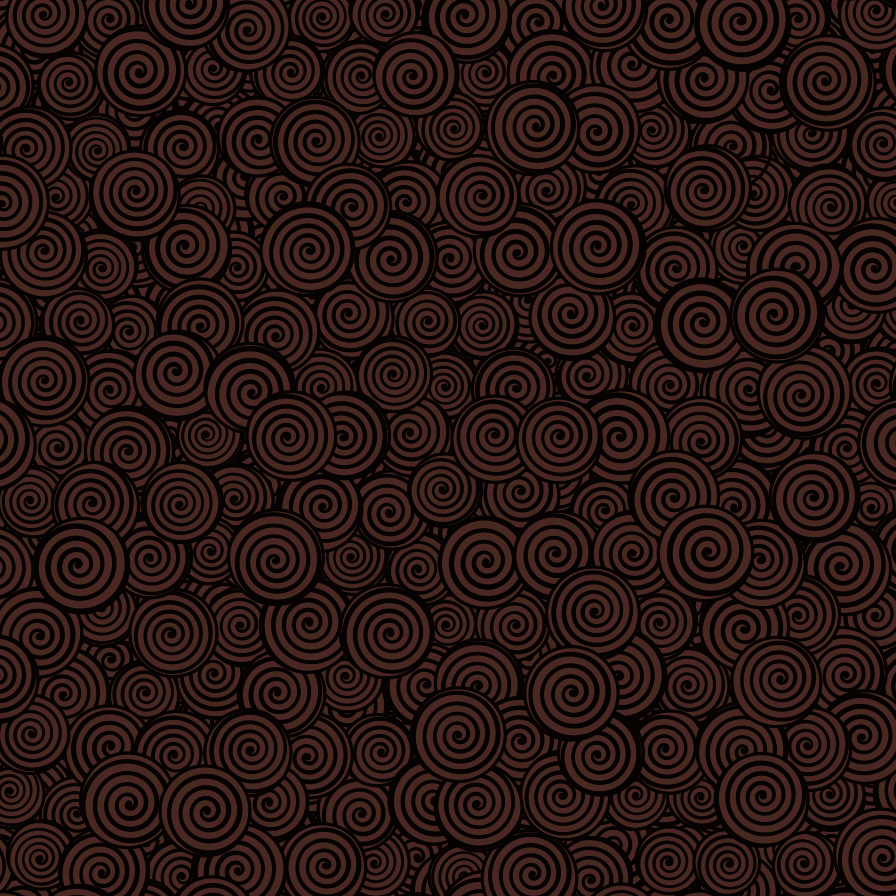
This pattern is drawn by a WebGL 1 fragment shader. Its source:

```glsl
precision highp float;

uniform vec2 u_resolution;

const float DISCS_ACROSS = 12.8;
const float ROW_HEIGHT = 0.866;
const float RIM_WIDTH = 0.042;
const float TAU = 6.2831853;

const vec3 INK = vec3(0.022, 0.007, 0.007);
const vec3 RED_BROWN = vec3(0.298, 0.150, 0.143);
const vec3 OLIVE_BROWN = vec3(0.275, 0.160, 0.123);

struct Disc {
  vec2 center;
  float radius;
  float depth;
  float turn;
  vec2 eye;
};

float hash(vec2 p, float seed) {
  vec3 q = fract(vec3(p.xyx + seed * 7.31) * vec3(0.1031, 0.1030, 0.0973));
  q += dot(q, q.yzx + 33.33);
  return fract((q.x + q.y) * q.z);
}

float valueNoise(vec2 p) {
  vec2 i = floor(p);
  vec2 f = fract(p);
  f = f * f * (3.0 - 2.0 * f);
  float low = mix(hash(i, 9.0), hash(i + vec2(1.0, 0.0), 9.0), f.x);
  float high = mix(hash(i + vec2(0.0, 1.0), 9.0), hash(i + 1.0, 9.0), f.x);
  return mix(low, high, f.y);
}

// Layer 0 lies on top; layer 1 is shifted and fills the gaps below it.
vec2 layerShift(float layer) {
  return layer * vec2(0.5, 0.3);
}

float rowStagger(float row) {
  return 0.5 * mod(row, 2.0);
}

Disc discAt(vec2 cell, float layer) {
  float seed = layer * 10.0 + 1.0;
  vec2 id = cell + 20.0;
  vec2 jitter = vec2(hash(id, seed), hash(id, seed + 1.0)) - 0.5;
  float size = hash(id, seed + 2.0);
  vec2 grid = vec2(cell.x + 0.5 + rowStagger(cell.y), (cell.y + 0.5) * ROW_HEIGHT);
  Disc disc;
  disc.center = grid + layerShift(layer) + 0.36 * jitter;
  disc.radius = mix(mix(0.45, 0.66, size), 0.58, layer);
  disc.depth = mix(size, hash(id, seed + 3.0), 0.4) - layer;
  disc.turn = hash(id, seed + 4.0);
  disc.eye = 0.12 * (vec2(hash(id, seed + 5.0), hash(id, seed + 6.0)) - 0.5);
  return disc;
}

// Disc k of the 18 around the point: nine cells in each of two layers.
Disc neighbour(vec2 p, float k) {
  float layer = floor(k / 9.0);
  vec2 q = p - layerShift(layer);
  float row = floor(q.y / ROW_HEIGHT) + mod(floor(k / 3.0), 3.0) - 1.0;
  float column = floor(q.x - rowStagger(row)) + mod(k, 3.0) - 1.0;
  return discAt(vec2(column, row), layer);
}

// Dark spiral arm that starts in a round bulb and opens towards the edge.
float spiralInk(vec2 offset, Disc disc, float blur) {
  float r = length(offset);
  float firstPitch = disc.radius * mix(0.185, 0.225, fract(disc.turn * 7.0));
  float opening = 1.0 + 0.2 * r;
  float pitch = firstPitch * opening * opening;
  float angle = atan(offset.y, offset.x + 0.00001) / TAU;
  float fromArm = abs(fract(r / (firstPitch * opening) - angle + disc.turn) - 0.5) * pitch;
  float swell = sin(TAU * (angle + 3.0 * disc.turn));
  float halfWidth = pitch * (0.208 + 0.03 * swell);
  float arm = 1.0 - smoothstep(halfWidth - blur, halfWidth + blur, fromArm);
  float bulb = 1.0 - smoothstep(0.05 - blur, 0.05 + blur, r);
  return max(arm, bulb);
}

// Dark outline that runs along the outside of a disc.
float rimInk(float edgeDistance, float blur) {
  float inner = smoothstep(-blur, blur, edgeDistance + 0.005);
  float outer = 1.0 - smoothstep(RIM_WIDTH - blur, RIM_WIDTH + blur, edgeDistance);
  return inner * outer;
}

void main() {
  vec2 uv = gl_FragCoord.xy / u_resolution.x;
  vec2 p = uv * DISCS_ACROSS;
  float blur = 0.62 * DISCS_ACROSS / u_resolution.x;

  // Find the topmost disc here.
  Disc top = Disc(vec2(0.0), 0.0, -9.0, 0.0, vec2(0.0));
  for (int i = 0; i < 18; i++) {
    Disc disc = neighbour(p, float(i));
    if (distance(p, disc.center) < disc.radius && disc.depth > top.depth) top = disc;
  }
  float ink = top.depth > -5.0 ? spiralInk(p - top.center - top.eye, top, blur) : 0.0;

  // Add the rims of that disc and of all discs above it.
  for (int i = 0; i < 18; i++) {
    Disc disc = neighbour(p, float(i));
    float rim = rimInk(distance(p, disc.center) - disc.radius, blur);
    if (disc.depth >= top.depth) ink = max(ink, rim);
  }

  vec3 brown = mix(RED_BROWN, OLIVE_BROWN, smoothstep(0.2, 0.8, valueNoise(uv * 200.0)));
  gl_FragColor = vec4(mix(brown, INK, ink), 1.0);
}
```
